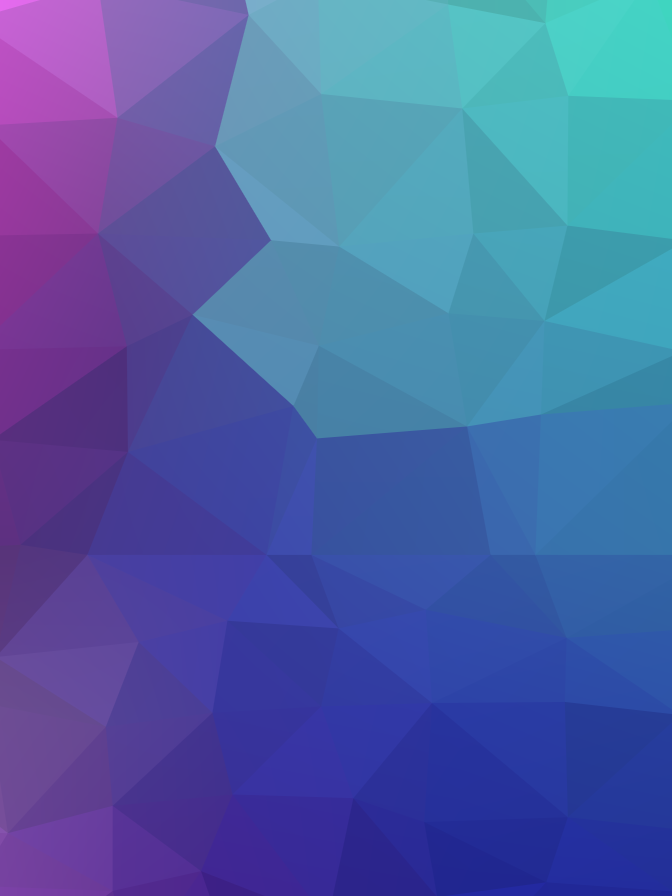
Reproduce this background procedurally as a WebGL 2 fragment shader.

```glsl
#version 300 es
precision highp float;

#define GRID vec2(6.0, 9.0)
#define JITTER 0.5
#define DRIFT 0.41
#define SHADE 0.07
#define FACET_GRADIENT 0.3
#define FOLD_COLUMN 2.0
#define FOLD_ROW 4.0

uniform vec2 u_resolution;
out vec4 fragColor;

float hash(vec2 p) {
  return fract(sin(dot(p, vec2(127.1, 311.7))) * 43758.5453);
}

float cross2(vec2 a, vec2 b) { return a.x * b.y - a.y * b.x; }

float alternate(float n) { return 1.0 - 2.0 * mod(n, 2.0); }

// Mesh vertex: jittered, except along the zigzag fold and its lower seam
vec2 knot(vec2 id) {
  vec2 p = id + vec2(0.0, DRIFT * sin(3.14159 * id.y / GRID.y));
  if (id.x == FOLD_COLUMN && id.y >= 0.0 && id.y <= FOLD_ROW)
    return p + vec2(0.12 + 0.1 * alternate(id.y) * (id.y + 1.0), 0.33 * cos(1.1 * (id.y - 1.0)));
  if (id.y == FOLD_ROW && id.x > FOLD_COLUMN)
    return p + vec2(0.17 * alternate(id.x), -0.12 * (id.x - 3.0));
  if (id.y == FOLD_ROW + 1.0 && id.x > 0.0)
    return p + vec2(0.3 * alternate(id.x) + 0.08, 0.17);
  return p + JITTER * (vec2(hash(id), hash(id + 41.3)) - 0.5);
}

// Five colour stops across the canvas
vec3 band(float x, vec3 a, vec3 b, vec3 c, vec3 d, vec3 e) {
  vec3 col = mix(a, b, clamp(x / 0.15, 0.0, 1.0));
  col = mix(col, c, clamp((x - 0.15) / 0.2, 0.0, 1.0));
  col = mix(col, d, clamp((x - 0.35) / 0.35, 0.0, 1.0));
  return mix(col, e, clamp((x - 0.7) / 0.3, 0.0, 1.0));
}

// Magenta to indigo gradient, bands from top to bottom
vec3 indigoField(vec2 uv) {
  float x = uv.x, y = uv.y * 5.0;
  vec3 col = band(x, vec3(0.88, 0.38, 0.90), vec3(0.68, 0.42, 0.77), vec3(0.38, 0.42, 0.68),
                  vec3(0.30, 0.70, 0.74), vec3(0.24, 0.80, 0.73));
  vec3 plum = band(x, vec3(0.70, 0.24, 0.70), vec3(0.46, 0.27, 0.57), vec3(0.30, 0.36, 0.61),
                   vec3(0.28, 0.62, 0.70), vec3(0.21, 0.72, 0.73));
  vec3 dusk = band(x, vec3(0.50, 0.18, 0.56), vec3(0.32, 0.19, 0.50), vec3(0.25, 0.32, 0.60),
                   vec3(0.25, 0.46, 0.69), vec3(0.20, 0.53, 0.66));
  vec3 blue = band(x, vec3(0.33, 0.18, 0.47), vec3(0.29, 0.22, 0.55), vec3(0.23, 0.24, 0.63),
                   vec3(0.23, 0.39, 0.69), vec3(0.21, 0.45, 0.66));
  vec3 royal = band(x, vec3(0.47, 0.34, 0.61), vec3(0.38, 0.29, 0.60), vec3(0.22, 0.21, 0.62),
                    vec3(0.17, 0.23, 0.66), vec3(0.16, 0.28, 0.63));
  vec3 night = band(x, vec3(0.52, 0.28, 0.68), vec3(0.36, 0.18, 0.57), vec3(0.25, 0.13, 0.54),
                    vec3(0.13, 0.15, 0.60), vec3(0.12, 0.15, 0.55));
  col = mix(col, plum, clamp(y, 0.0, 1.0));
  col = mix(col, dusk, clamp(y - 1.0, 0.0, 1.0));
  col = mix(col, blue, clamp(y - 2.0, 0.0, 1.0));
  col = mix(col, royal, clamp(y - 3.0, 0.0, 1.0));
  return mix(col, night, clamp(y - 4.0, 0.0, 1.0));
}

// Teal gradient right of and above the fold
vec3 tealField(vec2 uv) {
  vec2 t = clamp((uv - vec2(0.35, 0.0)) / vec2(0.65, 0.5), 0.0, 1.0);
  vec3 top = mix(vec3(0.47, 0.62, 0.75), vec3(0.24, 0.82, 0.73), pow(t.x, 0.8));
  vec3 low = mix(vec3(0.30, 0.50, 0.66), vec3(0.22, 0.53, 0.69), t.x);
  return mix(top, low, t.y);
}

float edgeDistance(vec2 p, vec2 a, vec2 b) {
  return cross2(b - a, p - a) / max(length(b - a), 1e-4);
}

// Adds one facet as colour weighted by its smooth coverage
void addFacet(inout vec4 sum, vec2 p, vec2 a, vec2 b, vec2 c, bool teal) {
  float side = sign(cross2(b - a, c - a));
  float d = min(side * edgeDistance(p, a, b),
                min(side * edgeDistance(p, b, c), side * edgeDistance(p, c, a)));
  float cover = clamp(d * u_resolution.y / GRID.y + 0.5, 0.0, 1.0);
  if (cover <= 0.0) return;
  vec2 center = (a + b + c) / 3.0;
  vec2 uv = mix(center, p, FACET_GRADIENT) / GRID;
  vec3 col = teal ? tealField(uv) : indigoField(uv);
  col *= 1.0 + SHADE * (2.0 * hash(center) - 1.0);
  sum += vec4(col, 1.0) * cover;
}

void main() {
  vec2 uv = gl_FragCoord.xy / u_resolution;
  vec2 p = vec2(uv.x, 1.0 - uv.y) * GRID;
  vec4 sum = vec4(0.0);
  // Split each nearby cell along its shorter diagonal
  for (int j = -1; j <= 1; j++) {
    for (int i = -1; i <= 1; i++) {
      vec2 id = floor(p) + vec2(float(i), float(j));
      vec2 a = knot(id), b = knot(id + vec2(1.0, 0.0));
      vec2 c = knot(id + vec2(1.0)), d = knot(id + vec2(0.0, 1.0));
      bool teal = id.x >= FOLD_COLUMN && id.y < FOLD_ROW;
      bool falling = distance(a, c) < distance(b, d);
      addFacet(sum, p, a, b, falling ? c : d, teal);
      addFacet(sum, p, c, d, falling ? a : b, teal);
    }
  }
  vec3 col = sum.a > 0.0 ? sum.rgb / sum.a : indigoField(p / GRID);
  fragColor = vec4(col, 1.0);
}
```
